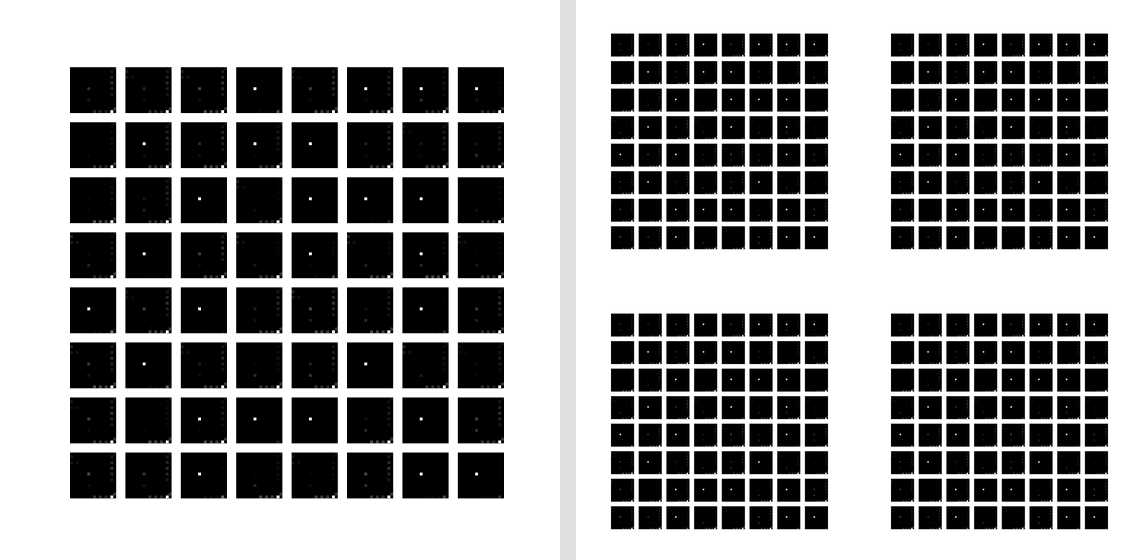
Left: one tile. Right: repeated 2 by 2.
Write a Shadertoy shader that draws this pattern.

```glsl
// An 8 by 8 sheet of black panels on white, each a 16 by 16 grid of cells.
// Every panel lights either a focus cell or a bright corner with dotted trails;
// hashed levels vary them, and the white margin lets the sheet tile.
#define PANELS 8.0
#define CELLS 16.0
#define SHEET_MIN vec2(0.125, 0.110)
#define SHEET_MAX vec2(0.900, 0.880)
#define GAP_RATIO 0.2
#define FOCUS_SHARE 0.34
#define CLUSTER_SHARE 0.35
#define BOTTOM_LEVEL 0.27
#define SIDE_LEVEL 0.17
#define SEED 7u

// Integer hash of a panel index and a channel, from 0 to 1
float hash(vec2 id, uint channel) {
    uint h = uint(id.x) + 8u * uint(id.y) + 64u * channel + 1024u * SEED;
    h = (h ^ 61u) ^ (h >> 16u);
    h *= 9u;
    h ^= h >> 4u;
    h *= 668265u;
    h ^= h >> 15u;
    h *= 40503u;
    h ^= h >> 13u;
    return float(h & 65535u) / 65535.0;
}

// Smooth coverage of a box, given the pixel size in the same units
float box(vec2 p, vec2 center, vec2 halfSize, vec2 pixel) {
    vec2 cover = clamp(0.5 + (halfSize - abs(p - center)) / pixel, 0.0, 1.0);
    return cover.x * cover.y;
}

// Coverage of one grid cell, counted from the top left
float cell(vec2 p, float column, float row, vec2 pixel) {
    return box(p, vec2(column, row) + 0.5, vec2(0.5), pixel);
}

// Brightness of all lit cells in one panel
float panelLight(vec2 p, vec2 id, vec2 pixel) {
    float focused = step(hash(id, 0u), FOCUS_SHARE);
    float strength = hash(id, 1u);
    float faint = hash(id, 2u);
    float low = hash(id, 3u);

    // Focused panels mostly lose their trails
    float trail = mix(1.0, max(step(0.75, strength), 0.5 * strength * strength), focused);
    float light = cell(p, 6.0, 7.0, pixel) * mix(0.02 + 0.3 * faint * faint * faint, 1.0, focused);
    float lowLevel = mix(0.03 + 0.2 * low * low, 1.0, step(0.98, low));
    light += cell(p, 6.0, 11.0, pixel) * lowLevel * trail;

    // Bright corner with its neighbour
    light += cell(p, 14.0, 15.0, pixel) * min(1.0, 2.0 * trail);
    light += cell(p, 15.0, 14.0, pixel) * 0.22 * trail;
    light += cell(p, 15.0, 0.0, pixel) * 0.06 * trail;

    // Trail along the bottom
    float bottom = BOTTOM_LEVEL * mix(0.6, 1.3, hash(id, 4u)) * trail;
    for (int i = 0; i < 3; i++) {
        float k = float(i);
        light += cell(p, 8.0 + 2.0 * k, 15.0, pixel) * bottom * (1.0 - 0.12 * k);
    }

    // Fainter trail up the right side, strongest in the middle
    float side = SIDE_LEVEL * mix(0.15, 1.3, faint) * trail;
    for (int i = 0; i < 5; i++) {
        float k = float(i);
        light += cell(p, 14.0, 1.0 + 2.0 * k, pixel) * side * (1.0 - 0.25 * abs(k - 2.0));
    }

    // Occasional cluster at the top left
    float cluster = step(hash(id, 5u), CLUSTER_SHARE) * (1.0 - focused) * mix(0.06, 0.2, low);
    light += cluster * (cell(p, 0.0, 1.0, pixel) + 0.7 * cell(p, 0.0, 3.0, pixel)
                        + 0.5 * cell(p, 2.0, 3.0, pixel));
    return min(light, 1.0);
}

void mainImage(out vec4 fragColor, in vec2 fragCoord) {
    vec2 uv = fragCoord / iResolution.xy;

    // Panel layout
    vec2 size = (SHEET_MAX - SHEET_MIN) / (PANELS + GAP_RATIO * (PANELS - 1.0));
    vec2 pitch = size * (1.0 + GAP_RATIO);
    vec2 id = floor((uv - SHEET_MIN + 0.5 * GAP_RATIO * size) / pitch);
    id = clamp(id, 0.0, PANELS - 1.0);

    // Cell coordinates, rows running downward
    vec2 p = (uv - SHEET_MIN - id * pitch) / size * CELLS;
    p.y = CELLS - p.y;
    vec2 pixel = CELLS / (size * iResolution.xy);

    float panel = box(p, vec2(0.5 * CELLS), vec2(0.5 * CELLS), pixel);
    float shade = mix(1.0, panelLight(p, id, pixel), panel);
    fragColor = vec4(vec3(shade), 1.0);
}
```
